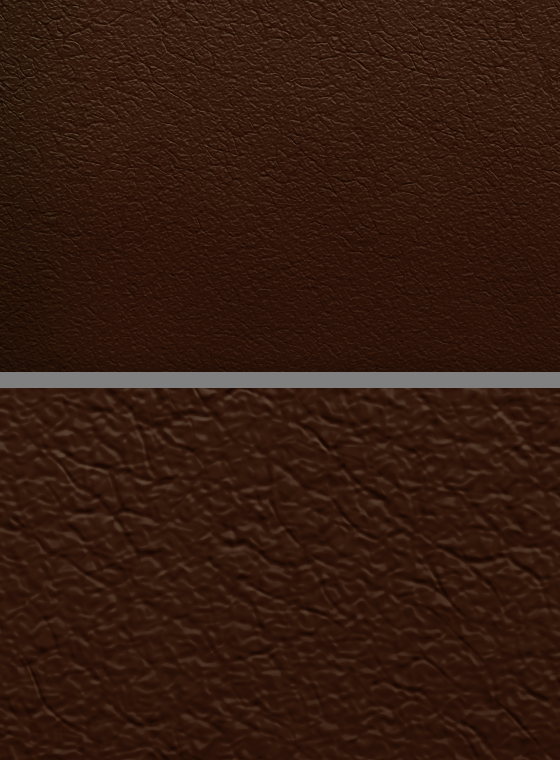
Top, the full canvas; bottom, a detail of the centre.
This texture is drawn by a Shadertoy shader. Its source:

```glsl
// Dark brown grained leather with slanted creases, lit from above.

const vec3 DEEP_BROWN  = vec3(0.10, 0.035, 0.012);
const vec3 DARK_BROWN  = vec3(0.17, 0.07, 0.03);
const vec3 MID_BROWN   = vec3(0.21, 0.10, 0.05);
const vec3 DUSTY_BROWN = vec3(0.25, 0.15, 0.10);
const vec3 PALE_BROWN  = vec3(0.36, 0.27, 0.20);

vec2 hash2(vec2 p) {
    p = vec2(dot(p, vec2(127.1, 311.7)), dot(p, vec2(269.5, 183.3)));
    return fract(sin(p) * 43758.5);
}

// Gradient noise, roughly -0.7 to 0.7
float cornerSlope(vec2 cell, vec2 corner, vec2 f) {
    float angle = 6.2832 * hash2(cell + corner).x;
    return dot(vec2(cos(angle), sin(angle)), f - corner);
}

float gradientNoise(vec2 p) {
    vec2 i = floor(p), f = fract(p);
    vec2 u = f * f * f * (f * (f * 6.0 - 15.0) + 10.0);
    float low = mix(cornerSlope(i, vec2(0, 0), f), cornerSlope(i, vec2(1, 0), f), u.x);
    float high = mix(cornerSlope(i, vec2(0, 1), f), cornerSlope(i, vec2(1, 1), f), u.x);
    return mix(low, high, u.y);
}

vec2 warp(vec2 p, float frequency, float amount) {
    vec2 q = p * frequency;
    return p + amount * vec2(gradientNoise(q), gradientNoise(q + 37.3));
}

mat2 rotation(float angle) {
    float c = cos(angle), s = sin(angle);
    return mat2(c, -s, s, c);
}

// Distance between nearest and second nearest cell point: zero on borders
float cellBorder(vec2 p) {
    vec2 i = floor(p), f = fract(p);
    float nearest = 8.0, second = 8.0;
    for (int y = -1; y <= 1; y++) {
        for (int x = -1; x <= 1; x++) {
            vec2 cell = vec2(x, y);
            float d = length(cell + hash2(i + cell) - f);
            second = min(second, max(nearest, d));
            nearest = min(nearest, d);
        }
    }
    return second - nearest;
}

// Depth of the folds between pebbles, 0 on the pebbles and 1 in a fold
float creaseDepth(vec2 p, float slant, vec2 density, float width) {
    vec2 q = rotation(slant) * warp(warp(p, 3.0, 0.07), 24.0, 0.016);
    float depth = 1.0 - smoothstep(0.0, width, cellBorder(q * density));
    float presence = smoothstep(-0.35, 0.3, gradientNoise(q * 11.0 + 5.0));
    return depth * mix(0.3, 1.0, presence);
}

float folds(vec2 p) {
    float broad = creaseDepth(p, -0.62, vec2(15.0, 29.0), 0.24);
    float small = creaseDepth(p + 4.7, -0.35, vec2(34.0, 48.0), 0.3);
    return broad + 0.4 * small;
}

float fineGrain(vec2 p) {
    vec2 q = warp(p, 60.0, 0.006);
    return 0.8 * gradientNoise(q * 75.0) + 0.9 * gradientNoise(q * vec2(115.0, 140.0));
}

float surfaceHeight(vec2 p, float foldScale) {
    return fineGrain(p) - 0.75 * foldScale * folds(p);
}

// Palette ordered by tone, where tone equals the red level
vec3 leatherColour(float tone) {
    vec3 c = mix(DEEP_BROWN, DARK_BROWN, smoothstep(0.10, 0.17, tone));
    c = mix(c, MID_BROWN, smoothstep(0.165, 0.215, tone));
    c = mix(c, DUSTY_BROWN, smoothstep(0.21, 0.26, tone));
    return mix(c, PALE_BROWN, smoothstep(0.25, 0.37, tone));
}

void mainImage(out vec4 fragColor, in vec2 fragCoord) {
    vec2 uv = fragCoord / iResolution.xy;
    vec2 p = fragCoord / iResolution.y;

    // Relief is strongest near the light at the top
    float relief = mix(0.6, 1.05, smoothstep(0.0, 0.9, uv.y));
    vec2 towardLight = 0.003 * normalize(vec2(0.25, 1.0));
    float foldScale = mix(0.6, 1.0, uv.y);
    float slope = surfaceHeight(p, foldScale) - surfaceHeight(p + towardLight, foldScale);
    float glint = smoothstep(0.12, 0.5, slope);

    // Broad lighting: brighter top, dim left edge
    float leftShade = 1.0 - smoothstep(0.0, 0.22, uv.x);
    float tone = 0.172 + 0.058 * smoothstep(0.05, 1.0, uv.y) - 0.022 * leftShade;
    tone += relief * (0.11 * slope + 0.045 * glint - 0.026 * foldScale * folds(p));
    tone += 0.012 * gradientNoise(p * 4.0);

    vec3 colour = leatherColour(tone);
    vec3 oliveTint = vec3(0.93, 1.08, 1.05);
    colour *= mix(vec3(1.0), oliveTint, leftShade);
    colour *= mix(0.88, 1.0, smoothstep(0.0, 0.06, uv.y));
    fragColor = vec4(colour, 1.0);
}
```
